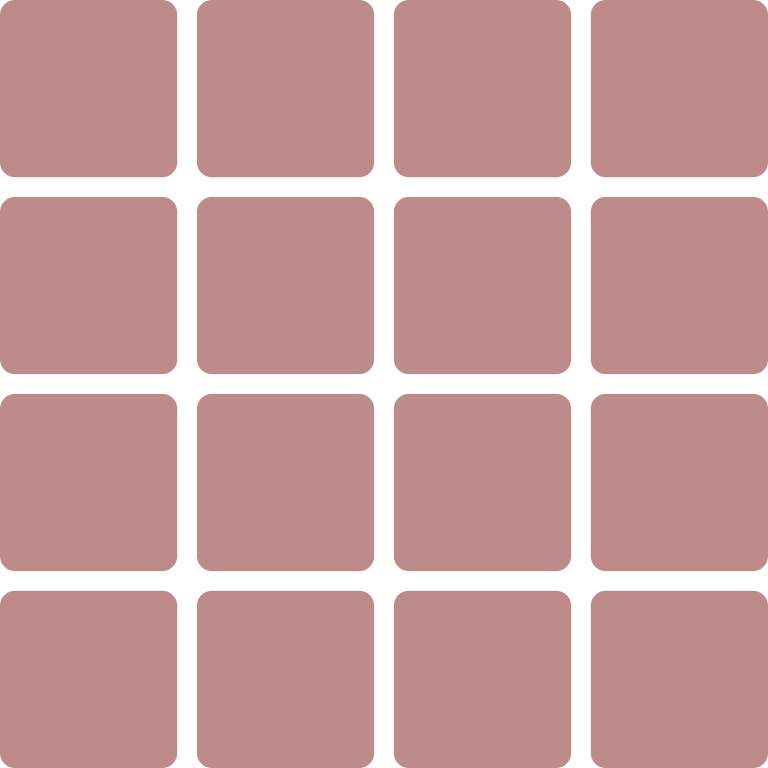
A WebGL 1 fragment shader for this pattern:

```glsl
precision highp float;
// A four by four grid of flat dusty-rose tiles with rounded corners on white.
// Space is measured in gap widths and folded into one cell per tile, where a
// rounded-box distance gives the shape and its smooth edge.

uniform vec2 u_resolution;

const float TILES = 4.0;          // tiles across and down
const float TILE_SIZE = 9.0;      // side of a tile, in gap widths
const float GAP = 1.0;            // white line between tiles
const float CORNER_RADIUS = 0.76; // in gap widths
const vec3 TILE_COLOR = vec3(0.745, 0.547, 0.545);
const vec3 GAP_COLOR = vec3(1.0);

// Signed distance to a rounded square centred on the origin.
float roundedSquare(vec2 p, float halfSide, float radius) {
  vec2 q = abs(p) - halfSide + radius;
  return length(max(q, 0.0)) + min(max(q.x, q.y), 0.0) - radius;
}

void main() {
  // The outer tiles touch the canvas border, so there is one gap fewer.
  float pitch = TILE_SIZE + GAP;
  float span = TILES * pitch - GAP;
  float pixel = span / min(u_resolution.x, u_resolution.y);
  vec2 p = gl_FragCoord.xy / u_resolution * span;

  // Repeat: fold into one cell, centred on its tile.
  vec2 cell = mod(p + 0.5 * GAP, pitch) - 0.5 * pitch;
  float dist = roundedSquare(cell, 0.5 * TILE_SIZE, CORNER_RADIUS);

  // Blend over one pixel at the edge.
  float coverage = clamp(0.5 - dist / pixel, 0.0, 1.0);
  gl_FragColor = vec4(mix(GAP_COLOR, TILE_COLOR, coverage), 1.0);
}
```
